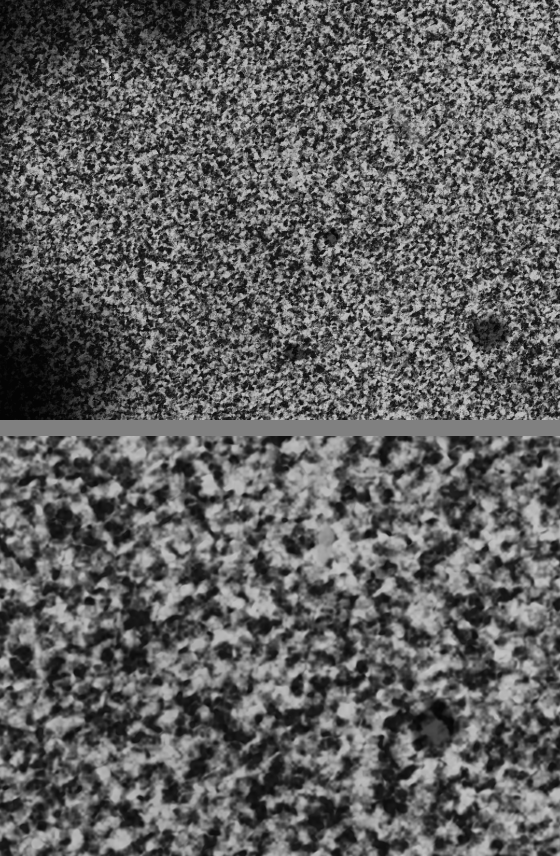
Top, the full canvas; bottom, a detail of the centre.
Give the GLSL for this texture, as a WebGL 1 fragment shader.

```glsl
precision highp float;
// Weathered grey granite: fine pale and dark crystals under uneven side light.
uniform vec2 u_resolution;

float hash(vec2 p) {
  vec3 q = fract(p.xyx * vec3(0.1031, 0.1030, 0.0973));
  q += dot(q, q.yzx + 33.33);
  return fract((q.x + q.y) * q.z);
}

float noise(vec2 p) {
  vec2 i = floor(p), f = fract(p);
  f = f * f * (3.0 - 2.0 * f);
  return mix(mix(hash(i), hash(i + vec2(1.0, 0.0)), f.x),
             mix(hash(i + vec2(0.0, 1.0)), hash(i + vec2(1.0, 1.0)), f.x), f.y);
}

float fbm(vec2 p) {
  float sum = 0.0, amp = 0.5;
  for (int i = 0; i < 4; i++) {
    sum += amp * noise(p);
    p = mat2(1.6, 1.2, -1.2, 1.6) * p + 17.3;
    amp *= 0.5;
  }
  return sum / 0.9375;
}

// Soft falloff around a centre, one at the middle
float glow(vec2 p, vec2 centre, vec2 radius) {
  vec2 d = (p - centre) / radius;
  return exp(-dot(d, d));
}

float segment(vec2 p, vec2 a, vec2 b) {
  vec2 ab = b - a;
  return length(p - a - ab * clamp(dot(p - a, ab) / dot(ab, ab), 0.0, 1.0));
}

// Crystal brightness: warped noise, slightly stretched along a rising diagonal
float crystals(vec2 p) {
  vec2 q = mat2(0.82, -0.57, 0.57, 0.82) * p + 5.0;
  q.x *= 0.88;
  q += 0.004 * (vec2(noise(q * 170.0), noise(q * 170.0 + 41.0)) - 0.5);
  return 0.15 * noise(q * 72.0) + 0.45 * noise(q * 146.0 + 9.0)
       + 0.27 * noise(q * 255.0 + 23.0) + 0.13 * noise(p * 390.0);
}

// Side light: dark corners on the left, brightest at the right
float lighting(vec2 p) {
  float light = 0.84 + 0.15 * smoothstep(0.6, 1.2, p.x);
  light += 0.34 * (fbm(p * 5.0 + 3.0) - 0.5);
  light -= 0.50 * glow(p, vec2(0.0, 1.0), vec2(0.42, 0.22));
  light -= 0.22 * glow(p, vec2(0.45, 1.0), vec2(0.14, 0.12));
  light -= 0.72 * glow(p, vec2(0.0, 0.06), vec2(0.26, 0.24));
  light -= 0.22 * glow(p, vec2(1.25, 0.08), vec2(0.16, 0.07));
  return clamp(light * smoothstep(-0.12, 0.06, p.x), 0.08, 1.1);
}

void main() {
  vec2 p = gl_FragCoord.xy / u_resolution.y;
  float light = lighting(p);

  // Shadow both dims the stone and hides its pale crystals
  float grain = crystals(p) + 0.16 * (light - 0.87);
  float tone = mix(0.09, 0.74, smoothstep(0.27, 0.745, grain));
  tone += 0.08 * (noise(p * 300.0 + 70.0) - 0.5);

  // Dark lichen knots with ragged rims
  vec2 ragged = p + 0.024 * (vec2(fbm(p * 45.0), fbm(p * 45.0 + 8.0)) - 0.5);
  float lichen = glow(ragged, vec2(0.793, 0.436), vec2(0.018, 0.020))
               + glow(ragged, vec2(0.703, 0.158), vec2(0.021, 0.020))
               + 0.8 * glow(ragged, vec2(1.163, 0.208), vec2(0.052, 0.046));
  tone *= 1.0 - 0.62 * smoothstep(0.2, 0.6, lichen);

  // Pale pebble and diagonal scars
  float pebble = smoothstep(0.25, 0.6, glow(ragged, vec2(0.703, 0.578), vec2(0.011, 0.014)));
  float scar = 1.0 - smoothstep(0.0, 0.022, segment(ragged, vec2(0.93, 0.75), vec2(1.0, 0.655)));
  float chip = 1.0 - smoothstep(0.002, 0.007, segment(ragged, vec2(0.235, 0.875), vec2(0.277, 0.815)));
  tone = mix(tone, 0.64, 0.75 * pebble);
  tone = mix(tone, 0.60, 0.45 * scar);

  float grey = tone * mix(0.25, 1.0, smoothstep(0.0, 0.92, light)) * min(1.0, light + 0.27);
  grey = mix(grey, 0.74, chip * smoothstep(0.4, 0.6, noise(p * 130.0)));
  gl_FragColor = vec4(vec3(clamp(grey, 0.015, 0.8)), 1.0);
}
```
